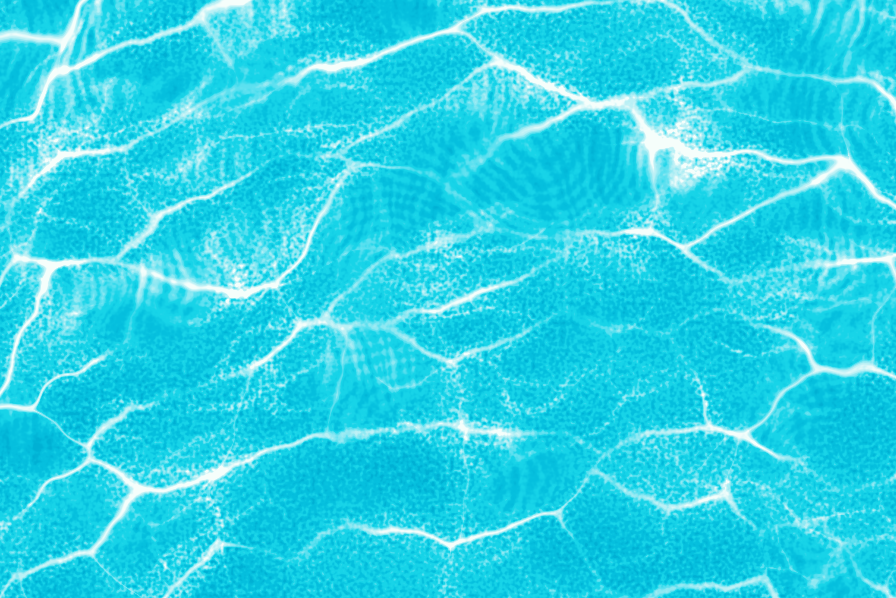
Give the GLSL for this texture, as a Shadertoy shader.

```glsl
// Sunlit pool water: a net of white caustic lines over grainy turquoise.

vec2 hash2(vec2 p) {
    p = vec2(dot(p, vec2(127.1, 311.7)), dot(p, vec2(269.5, 183.3)));
    return fract(sin(p) * 43758.545);
}

vec2 gradientAt(vec2 cell) {
    float angle = 6.2832 * hash2(cell).x;
    return vec2(cos(angle), sin(angle));
}

// Gradient noise, roughly -0.7 to 0.7
float noise(vec2 p) {
    vec2 i = floor(p), f = p - i;
    vec2 u = f * f * f * (f * (f * 6.0 - 15.0) + 10.0);
    vec2 e = vec2(1, 0);
    float low = mix(dot(gradientAt(i), f), dot(gradientAt(i + e), f - e), u.x);
    float high = mix(dot(gradientAt(i + e.yx), f - e.yx),
                     dot(gradientAt(i + 1.0), f - 1.0), u.x);
    return mix(low, high, u.y);
}

vec2 noise2(vec2 p) {
    return vec2(noise(p), noise(p + vec2(37.3, 91.7)));
}

// Distance to the nearest Voronoi border; upright borders count as farther away
float netDistance(vec2 p) {
    vec2 cell = floor(p), f = p - cell, nearCell = vec2(0), nearest = vec2(8);
    for (int y = -1; y <= 1; y++)
    for (int x = -1; x <= 1; x++) {
        vec2 g = vec2(x, y);
        vec2 r = g + 0.05 + 0.9 * hash2(cell + g) - f;
        if (dot(r, r) < dot(nearest, nearest)) { nearest = r; nearCell = g; }
    }
    float sum = 0.0;
    for (int y = -2; y <= 2; y++)
    for (int x = -2; x <= 2; x++) {
        if (x == 0 && y == 0) continue;
        vec2 g = nearCell + vec2(x, y);
        vec2 r = g + 0.05 + 0.9 * hash2(cell + g) - f;
        vec2 across = normalize(r - nearest);
        float weight = mix(0.3, 1.0, smoothstep(0.15, 0.75, abs(across.y)));
        sum += weight * exp(-34.0 * dot(0.5 * (nearest + r), across));
    }
    return -log(sum + 1e-9) / 34.0;
}

// Turquoise to white
vec3 waterColor(float light) {
    vec3 c = mix(vec3(0.0, 0.69, 0.83), vec3(0.02, 0.75, 0.87), smoothstep(0.0, 0.17, light));
    c = mix(c, vec3(0.09, 0.83, 0.91), smoothstep(0.17, 0.35, light));
    c = mix(c, vec3(0.36, 0.88, 0.94), smoothstep(0.37, 0.54, light));
    c = mix(c, vec3(0.56, 0.91, 0.95), smoothstep(0.54, 0.68, light));
    c = mix(c, vec3(0.73, 0.94, 0.96), smoothstep(0.68, 0.84, light));
    return mix(c, vec3(0.96, 0.995, 0.985), smoothstep(0.84, 1.08, light));
}

void mainImage(out vec4 fragColor, in vec2 fragCoord) {
    vec2 p = fragCoord / iResolution.y;

    // Waves bend in broad arcs, wide at the top and tighter at the bottom
    vec2 warped = p + 0.06 * noise2(p * 3.6) + 0.022 * noise2(p * 10.0 + 5.0)
                + 0.007 * noise2(p * 27.0);
    vec2 arc = vec2(warped.x - 0.75, warped.y + 0.32 * pow(warped.x - 0.95, 2.0));
    vec2 net = vec2(arc.x * mix(5.4, 2.7, p.y), arc.y * 6.6) + 20.0;

    // Fine sand-like sparkle
    float grain = noise(p * 125.0) + 0.6 * noise(p * 190.0 + 7.0);

    // Caustic lines of uneven strength, with a grainy glow
    float dist = netDistance(net) / 5.5;
    float strength = mix(0.25, 1.0, smoothstep(-0.3, 0.2, noise(p * 3.6 + 11.0)));
    float width = 0.0095 + 0.006 * noise(p * 7.0 + 3.0);
    float core = strength * smoothstep(width, 0.0, dist + 0.0012 * grain);
    float spread = 0.026 + 0.03 * noise(p * 5.0 + 23.0);
    float glow = strength * exp(-max(dist, 0.0) / max(spread, 0.01));

    // A finer, fainter net and loose wisps between the main lines
    float fineDist = netDistance(net * vec2(1.5, 1.6) + 3.0 + 0.35 * noise2(p * 9.0 + 50.0)) / 9.0;
    float fineMask = smoothstep(-0.15, 0.3, noise(p * 4.5 + 17.0));
    float fine = fineMask * exp(-max(fineDist, 0.0) / 0.0055);
    float wispMask = smoothstep(-0.15, 0.3, noise(p * 4.0 + 41.0));
    float wisps = wispMask * smoothstep(0.13, 0.0, abs(noise(arc * vec2(5.0, 11.0) + 60.0)));

    // Smooth glassy patches with surface ripples in place of sparkle
    float glassy = smoothstep(-0.05, 0.3, noise(p * vec2(4.0, 5.0) + 70.0) + 0.2 * (p.y - 0.5));
    float rings = sin(105.0 * noise(p * 2.8 + 15.0) + 3.0 * noise(p * 16.0));
    float streaks = noise(vec2(arc.x * 75.0, arc.y * 13.0) + 4.0 * noise2(p * 6.0));
    float sheen = smoothstep(0.05, 0.45, noise(arc * vec2(4.0, 8.0) + 83.0)) * smoothstep(0.1, 0.8, p.y);

    float light = 0.215 + 0.20 * noise(arc * vec2(4.0, 7.0) + 31.0);
    light += 0.26 * glow + 0.22 * wisps + 0.30 * fine + 0.56 * core;
    light += grain * (0.27 + 0.38 * glow + 0.28 * wisps + 0.2 * fine)
           * (1.0 - 0.7 * glassy) * (1.0 - 0.8 * core);
    light += glassy * (0.06 * rings + 0.20 * streaks) * (1.0 - core);
    light += sheen * (0.30 + 0.5 * streaks);

    fragColor = vec4(waterColor(light), 1.0);
}
```
